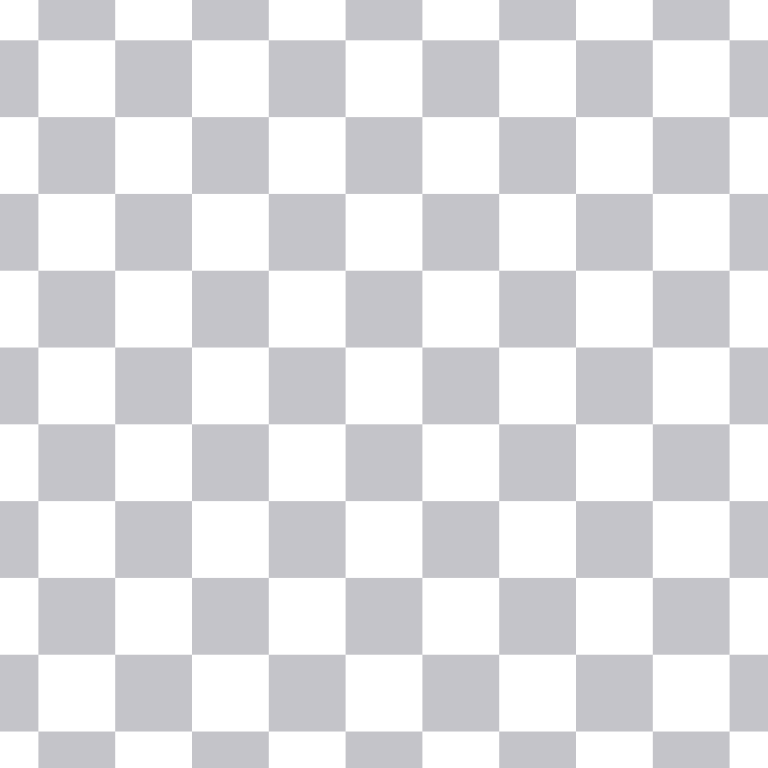
Write a Shadertoy shader that draws this pattern.

```glsl
// Flat checkerboard of pale grey and white squares that tiles seamlessly.

#define CELLS 10.0                      // squares per side, even so that it wraps
#define OFFSET vec2(0.5, 0.525)         // shift of the grid, in squares
#define GREY vec3(0.769, 0.769, 0.788)
#define WHITE vec3(1.0)

// Signed distance to the nearest grid line: positive in even cells, negative in odd ones
vec2 stripeDistance(vec2 p) {
    return abs(fract((p - 0.5) * 0.5) * 2.0 - 1.0) - 0.5;
}

void mainImage(out vec4 fragColor, in vec2 fragCoord) {
    vec2 p = fragCoord / iResolution.xy * CELLS + OFFSET;
    vec2 pixel = CELLS / iResolution.xy;

    // Stripes along each axis in -1..1, with edges one pixel wide
    vec2 stripes = clamp(2.0 * stripeDistance(p) / pixel, -1.0, 1.0);

    // The product of both stripes is the checker
    float checker = 0.5 + 0.5 * stripes.x * stripes.y;
    fragColor = vec4(mix(GREY, WHITE, checker), 1.0);
}
```
